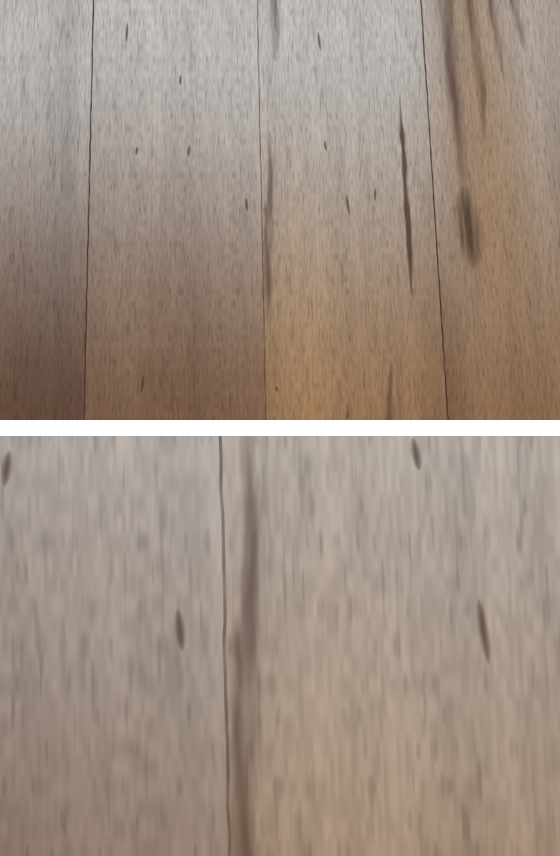
Top: the whole. Bottom: its middle third, enlarged.
This texture is drawn by a Shadertoy shader. Its source:

```glsl
#define PLANK_WIDTH 0.325
#define FIRST_SEAM 0.150
#define VANISH_X 0.319
#define TOP_SCALE 0.90
#define SEAM_HALF 0.0008
#define GRAIN_DEPTH 0.19
#define FLECKS 12
#define UMBER vec3(0.39, 0.29, 0.235)
#define HONEY vec3(0.59, 0.45, 0.32)
#define GLARE vec3(0.725, 0.715, 0.705)
#define STAIN vec3(0.27, 0.20, 0.17)

float hash(vec2 p) {
    return fract(sin(dot(p, vec2(127.1, 311.7))) * 43758.5453);
}

float noise(vec2 p) {
    vec2 i = floor(p), f = fract(p);
    f = f * f * (3.0 - 2.0 * f);
    return mix(mix(hash(i), hash(i + vec2(1, 0)), f.x),
               mix(hash(i + vec2(0, 1)), hash(i + vec2(1, 1)), f.x), f.y);
}

// Soft mark along the grain, tapered at both ends
float streak(vec2 p, vec2 center, float halfWidth, float halfLength) {
    vec2 d = abs(p - center) / vec2(halfWidth, halfLength);
    float taper = sqrt(max(1.0 - d.y * d.y, 0.0));
    return taper * (1.0 - smoothstep(0.0, 1.0, d.x / max(taper, 0.05)));
}

// Short pores over finer and broader fibres, centred on zero
float grain(vec2 p) {
    float pores = noise(vec2(p.x * 125.0, p.y * 62.0)) - 0.5;
    float slits = 0.12 - smoothstep(0.62, 0.95, noise(vec2(p.x * 110.0 + 31.0, p.y * 36.0)));
    float fibres = noise(vec2(p.x * 58.0, p.y * 12.0)) - 0.5;
    float bands = noise(vec2(p.x * 15.0, p.y * 1.6)) - 0.5;
    return pores * 0.6 + slits * 0.5 + fibres * 0.28 + bands * 0.3;
}

// Dark heartwood stains: x counts planks, y is the canvas height
float stains(vec2 p) {
    vec2 q = p;
    q.x += 0.05 * (noise(vec2(p.x * 6.0, p.y * 5.0)) - 0.5);
    q.x += 0.014 * (noise(vec2(p.x * 40.0, p.y * 28.0)) - 0.5);
    float dark = 0.0;
    for (int i = 0; i < 2; i++) {
        float n = float(i);
        dark += (0.55 + 0.4 * n) * streak(q, vec2(2.04 + 0.82 * n, 0.45 + 0.08 * n), 0.035 - 0.008 * n, 0.25);
        dark += 0.5 * streak(q, vec2(2.10 + 0.59 * n, 1.0 - n), 0.05 - 0.02 * n, 0.15);
    }
    for (int i = 0; i < 4; i++) {
        float n = float(i);
        float reach = 0.57 * exp(-0.5 * n);
        vec2 top = vec2(3.20 + 0.15 * n - 0.12 * (p.y - 0.4), 1.0);
        dark += 0.5 * streak(q, top, 0.065 - 0.01 * n, reach);
    }
    // Frayed foot of the longest stain
    dark += 0.75 * streak(q, vec2(3.19 + 0.15 * (0.46 - p.y), 0.46), 0.10, 0.10);
    return dark * (0.35 + 1.1 * noise(vec2(p.x * 55.0, p.y * 9.0)));
}

// Small scattered knots and scratches
float flecks(vec2 p) {
    float dark = 0.0;
    for (int i = 0; i < FLECKS; i++) {
        float n = float(i);
        vec2 c = vec2(1.2 + 1.7 * hash(vec2(n, 3.0)), hash(vec2(n, 8.0)));
        float slant = 0.8 * (hash(vec2(n, 5.0)) - 0.5);
        vec2 q = vec2(p.x - slant * (p.y - c.y), p.y);
        float size = hash(vec2(n, 6.0));
        dark += streak(q, c, 0.013, 0.007 + 0.02 * size * size);
    }
    return min(dark, 1.0);
}

void mainImage(out vec4 fragColor, in vec2 fragCoord) {
    vec2 uv = fragCoord / iResolution.xy;

    // Boards narrow slightly toward the top
    float scale = mix(1.0, TOP_SCALE, uv.y);
    float across = (uv.x - VANISH_X) / scale + VANISH_X - FIRST_SEAM;
    vec2 p = vec2(across / PLANK_WIDTH + 1.0, uv.y);
    float plank = floor(p.x);
    float warmth[4] = float[4](0.08, 0.32, 0.78, 0.55);

    // Board tone, with broad bands and a warm heart
    float bands = noise(vec2(p.x * 5.0 + plank * 17.0, p.y * 1.3));
    float heart = streak(p, vec2(3.36 - 0.1 * uv.y, 0.75), 0.42, 0.60)
                + 0.7 * streak(p, vec2(2.22, 0.1), 0.38, 0.6);
    float warm = warmth[int(clamp(plank, 0.0, 3.0))] + 0.3 * (bands - 0.5) + 0.35 * heart;
    vec3 color = mix(UMBER, HONEY, clamp(warm, 0.0, 1.15));

    // Pale daylight reflected from the far end
    float glare = smoothstep(-0.1, 0.97, uv.y + 0.1 * (bands - 0.5));
    glare *= 1.0 - 0.3 * smoothstep(0.65, 1.0, uv.x) - 0.45 * heart * step(3.0, plank);
    color = mix(color, GLARE, clamp(glare, 0.0, 1.0));

    // Darker ribbon beside the first seam
    color *= 1.0 - 0.10 * streak(p, vec2(0.82, 0.4), 0.25, 0.9);

    // Arched growth rings on the second board
    vec2 arch = (p - vec2(1.38, 0.36)) * vec2(1.0, 0.6);
    float ring = length(arch) + 0.07 * noise(p * vec2(6.0, 9.0));
    float rings = sin(ring * 60.0) * smoothstep(0.32, 0.12, ring);
    color *= 1.0 + 0.025 * rings * step(1.0, p.x);

    // Grain, stains and flecks
    color *= 1.0 + GRAIN_DEPTH * grain(p + vec2(plank * 9.0, 0.0));
    color = mix(color, STAIN, clamp(stains(p), 0.0, 0.75));
    color = mix(color, STAIN, 0.65 * flecks(p));

    // Worn seams, the middle one tighter than its neighbours
    float nearest = floor(p.x + 0.5);
    float wobble = 0.0012 * (noise(vec2(nearest * 7.0, uv.y * 40.0)) - 0.5);
    float gap = abs((p.x - nearest) * PLANK_WIDTH * scale + wobble);
    float pixel = 1.0 / iResolution.x;
    float seam = 1.0 - smoothstep(SEAM_HALF - 0.5 * pixel, SEAM_HALF + pixel, gap);
    float depth = nearest == 2.0 ? 0.4 : 0.75;
    depth *= 0.7 + 0.5 * noise(vec2(nearest * 5.0, uv.y * 55.0));
    color = mix(color, STAIN * 0.85, seam * min(depth, 1.0));

    fragColor = vec4(color, 1.0);
}
```
